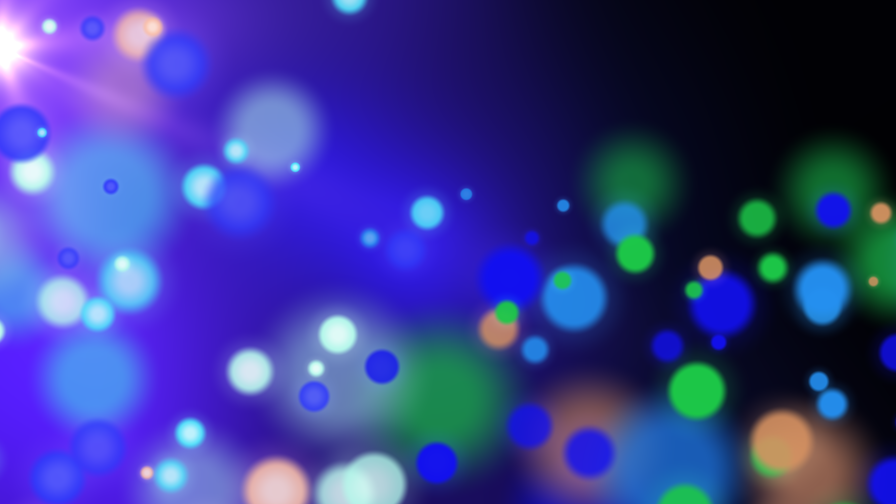
Write a WebGL 2 fragment shader that draws this background.

```glsl
#version 300 es
precision highp float;

#define GLOW_CELL 0.25
#define GLOW_FILL 0.46
#define DISC_CELL 0.14
#define DISC_FILL 0.70
#define DOT_CELL 0.11
#define DOT_FILL 0.26
#define FLARE_POS vec2(0.0, 0.905)
#define STREAK_ANGLE -0.42

uniform vec2 u_resolution;
out vec4 fragColor;

const vec3 VIOLET = vec3(0.31, 0.10, 0.96);
const vec3 INDIGO = vec3(0.14, 0.07, 0.53);
const vec3 NIGHT = vec3(0.025, 0.035, 0.16);
const vec3 POOL_BLUE = vec3(0.17, 0.09, 0.93);
const vec3 GLOW_TINT = vec3(0.85, 0.84, 0.95);
const vec3 FLARE_TINT = vec3(0.60, 0.36, 1.0);
const vec3 FLARE_CORE = vec3(1.0, 0.92, 0.86);

// Pale, icy lights on the left; saturated ones on the right
const vec3 LEFT_LIGHTS[4] = vec3[4](
    vec3(0.28, 0.88, 0.98), vec3(0.70, 0.98, 0.92),
    vec3(0.98, 0.74, 0.64), vec3(0.18, 0.22, 0.98));
const vec3 RIGHT_LIGHTS[4] = vec3[4](
    vec3(0.07, 0.06, 0.94), vec3(0.11, 0.78, 0.28),
    vec3(0.14, 0.56, 0.94), vec3(0.84, 0.57, 0.38));

vec3 hash3(vec2 cell, float seed) {
    vec3 q = fract(vec3(cell, seed) * vec3(0.1031, 0.1030, 0.0973) + 0.37);
    q += dot(q, q.yxz + 33.33);
    return fract((q.xxy + q.yxx) * q.zyx);
}

float blob(vec2 v, float width) {
    return exp(-dot(v, v) / (width * width));
}

// Lights crowd the lower band and the left, thinning mid-canvas
float density(vec2 c) {
    float top = mix(1.0, 0.62, smoothstep(0.2, 0.9, c.x));
    float band = 1.0 - smoothstep(top - 0.06, top + 0.1, c.y);
    float upper = 1.0 - 0.35 * smoothstep(0.55, 0.75, c.y);
    float gap = exp(-pow((c.x - 0.85) / 0.13, 2.0));
    return mix(0.07, 1.0, band) * upper * (1.0 - 0.5 * gap);
}

// One layer of jittered cellular discs
vec3 bokeh(vec3 col, vec2 p, float size, float fill, vec2 radii,
           float soft, vec2 alphas, vec3 tint, float seed) {
    vec2 home = floor(p / size);
    float focused = step(soft, 0.5);
    for (int j = -1; j <= 1; j++)
    for (int i = -1; i <= 1; i++) {
        vec2 cell = home + vec2(i, j);
        vec3 place = hash3(cell + 7.0, seed);
        vec3 look = hash3(cell + 41.0, seed + 5.0);
        vec3 pick = hash3(cell + 83.0, seed + 11.0);
        vec2 center = (cell + place.xy) * size;
        if (place.z > fill * density(center)) continue;

        float radius = mix(radii.x, radii.y, pow(look.x, 1.4));
        float edge = max(radius * soft * mix(0.5, 1.0, pick.z), 1.0 / u_resolution.y);
        float d = length(p - center);
        float mask = 1.0 - smoothstep(radius - edge, radius + edge, d);

        // Early palette entries come up more often
        int k = int(3.99 * pow(pick.x, 1.5));
        float right = smoothstep(0.55, 1.05, center.x);
        bool isRight = pick.y < right;
        vec3 light = (isRight ? RIGHT_LIGHTS[k] : LEFT_LIGHTS[k]) * tint;

        // Faint spill outside the disc, hotter middle inside
        float spill = 1.0 - smoothstep(0.6 * radius, 2.0 * radius, d);
        col += 0.22 * focused * spill * light * (1.0 - col);
        float heat = (1.0 - right) * light.g * (1.0 - smoothstep(0.2, 1.0, d / radius));
        light = mix(light, vec3(1.0), 0.75 * heat * focused);
        col = mix(col, light, mask * mix(alphas.x, alphas.y, look.z));
    }
    return col;
}

vec3 backdrop(vec2 p) {
    float t = p.x + 0.2 * (p.y - 0.4);
    vec3 col = mix(VIOLET, INDIGO, smoothstep(0.15, 0.75, t));
    col = mix(col, NIGHT, smoothstep(0.8, 1.4, t));
    col *= 1.0 - 0.9 * smoothstep(1.4, 2.05, p.x + 0.5 * p.y);
    // Drifting shade and blue pools
    float wave = sin(p.x * 5.1 + 2.0 * sin(p.y * 3.7)) + sin(p.y * 6.3 - p.x * 3.1 + 1.0);
    col *= 0.98 + 0.08 * wave;
    col *= mix(0.85, 1.0, smoothstep(0.0, 0.45, p.y));
    float pools = blob(p - vec2(0.60, 0.65), 0.20) + blob(p - vec2(0.83, 0.5), 0.16);
    return mix(col, POOL_BLUE, min(0.8 * pools, 0.85));
}

// Corner light with a long streak and broad fanned rays
vec3 flare(vec2 p) {
    vec2 v = p - FLARE_POS;
    float d = length(v);
    float a = atan(v.y, v.x + 1e-4);
    float fan = pow(0.5 + 0.25 * (sin(a * 5.0 + 1.2) + sin(a * 9.0 + 0.4)), 1.5);
    float streak = exp(-pow((a - STREAK_ANGLE) * 13.0, 2.0)) * exp(-2.0 * d);
    float halo = 0.95 * exp(-5.0 * d) + 0.55 * fan * exp(-3.2 * d) + 0.35 * streak;
    return FLARE_TINT * halo + FLARE_CORE * exp(-pow(d / 0.06, 2.0));
}

void main() {
    vec2 p = gl_FragCoord.xy / u_resolution.y;
    vec3 col = backdrop(p);
    col = bokeh(col, p, GLOW_CELL, GLOW_FILL, vec2(0.075, 0.135), 0.8, vec2(0.45, 0.8), GLOW_TINT, 3.0);
    vec3 light = clamp(flare(p), 0.0, 1.0);
    col = 1.0 - (1.0 - clamp(col, 0.0, 1.0)) * (1.0 - light);
    col = bokeh(col, p, DISC_CELL, DISC_FILL, vec2(0.028, 0.066), 0.32, vec2(0.75, 1.0), vec3(1.0), 19.0);
    col = bokeh(col, p, DOT_CELL, DOT_FILL, vec2(0.009, 0.027), 0.42, vec2(0.75, 1.0), vec3(1.0), 31.0);
    fragColor = vec4(col, 1.0);
}
```
